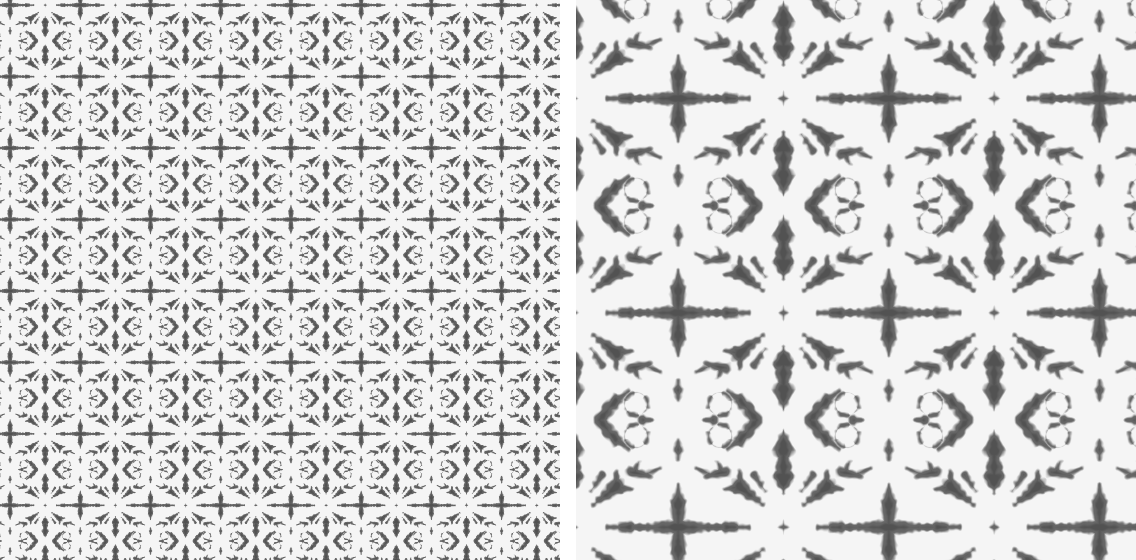
Left: the whole. Right: its middle third, enlarged.
A WebGL 2 fragment shader for this pattern:

```glsl
#version 300 es
precision highp float;
// Lace-like grey tiling: flowers joined by crosses, shafts, chevrons and curls.
// One quarter of the cell is built from tapered strokes and mirrored both ways;
// gradient noise roughens the outlines, with a little change from cell to cell.

#define UNITS 512.0               // drawing units across the canvas
#define CELL vec2(64.2, 65.33)    // size of one repeat
#define ORIGIN vec2(41.3, 50.0)   // centre of one flower
#define PAPER vec3(0.96)
#define INK_EDGE vec3(0.40)
#define INK_CORE vec3(0.32)
#define ROUGHNESS 1.0             // outline wobble shared by all cells
#define CELL_WEAR 0.35            // outline wobble unique to each cell
#define SOFTNESS 0.6              // edge half-width

uniform vec2 u_resolution;
out vec4 fragColor;

vec2 hashGradient(vec2 p) {
    vec2 h = vec2(dot(p, vec2(127.1, 311.7)), dot(p, vec2(269.5, 183.3)));
    return 2.0 * fract(sin(h) * 43758.5) - 1.0;
}

float gradientNoise(vec2 p) {
    vec2 i = floor(p), f = fract(p);
    vec2 w = f * f * (3.0 - 2.0 * f);
    vec2 e = vec2(1.0, 0.0);
    float bottom = mix(dot(hashGradient(i), f),
                       dot(hashGradient(i + e.xy), f - e.xy), w.x);
    float top = mix(dot(hashGradient(i + e.yx), f - e.yx),
                    dot(hashGradient(i + e.xx), f - e.xx), w.x);
    return mix(bottom, top, w.y);
}

// Stroke from a to b whose radius runs from ra to rb
float taper(vec2 p, vec2 a, vec2 b, float ra, float rb) {
    vec2 ab = b - a;
    float h = clamp(dot(p - a, ab) / dot(ab, ab), 0.0, 1.0);
    return length(p - a - ab * h) - mix(ra, rb, h);
}

// Cross with leaf-shaped uprights and long beaded arms
float crossShape(vec2 p) {
    float d = taper(p, vec2(0.0), vec2(0.0, 7.0), 1.4, 2.4);
    d = min(d, taper(p, vec2(0.0, 7.0), vec2(0.0, 13.0), 2.4, 0.4));
    d = min(d, taper(p, vec2(0.0), vec2(9.0, 0.0), 2.3, 1.3));
    d = min(d, taper(p, vec2(9.0, 0.0), vec2(21.5, 0.0), 0.9, 0.8));
    return min(d, taper(p, vec2(15.0, 0.0), vec2(17.5, 0.0), 1.9, 1.3));
}

// Thorny leaves and brackets around the flower, and its centre dot
float flowerShape(vec2 p) {
    float d = (p.x + p.y - 1.5) * 0.707;
    d = min(d, taper(p, vec2(6.5, 7.0), vec2(13.5, 12.5), 0.6, 2.5));
    d = min(d, taper(p, vec2(13.0, 12.5), vec2(18.0, 11.5), 1.9, 0.5));
    d = min(d, taper(p, vec2(13.0, 13.0), vec2(13.5, 17.0), 1.6, 0.4));
    d = min(d, taper(p, vec2(5.5, 11.0), vec2(9.0, 16.0), 0.3, 1.1));
    d = min(d, taper(p, vec2(17.5, 16.8), vec2(23.0, 15.8), 1.5, 1.0));
    d = min(d, taper(p, vec2(22.0, 16.0), vec2(26.5, 18.0), 0.9, 0.6));
    return min(d, taper(p, vec2(19.0, 17.0), vec2(20.0, 19.8), 1.1, 0.4));
}

// Upright shaft with a spearhead at each end
float shaftShape(vec2 p) {
    float d = taper(p, vec2(0.0, 10.5), vec2(0.0, 15.0), 0.4, 3.3);
    d = min(d, taper(p, vec2(0.0, 15.0), vec2(0.0, 22.0), 2.6, 1.8));
    return min(d, taper(p, vec2(0.0, 23.5), vec2(0.0, 29.5), 3.1, 0.4));
}

// Medallion: outer chevrons, broken curls, inner wedges and slim diamonds
float medallionShape(vec2 p) {
    float d = taper(p, vec2(24.0, 0.0), vec2(19.0, 6.0), 1.8, 1.8);
    d = min(d, taper(p, vec2(19.0, 6.0), vec2(15.0, 8.8), 1.4, 0.4));
    d = min(d, taper(p, vec2(8.0, 0.0), vec2(10.5, 0.0), 0.3, 1.7));
    d = min(d, taper(p, vec2(0.0, 9.0), vec2(0.0, 12.0), 1.5, 0.3));
    d = min(d, taper(p, vec2(0.0, 9.0), vec2(0.0, 6.0), 1.5, 0.3));
    vec2 c = p - vec2(12.8, 4.9);
    float curl = abs(length(c) - 3.5) - 0.55;
    float gap = 1.0 - 0.8 * smoothstep(-0.2, 0.5, cos(atan(c.y, c.x) * 3.0 + 0.6));
    return min(d, curl + 0.9 * (1.0 - gap));
}

void main() {
    vec2 p = gl_FragCoord.xy / u_resolution.y * UNITS;

    // Fold each repeat into one quarter, measured from the flower centre
    vec2 tile = (p - ORIGIN) / CELL;
    vec2 q = abs(fract(tile + 0.5) - 0.5) * CELL;
    vec2 corner = 0.5 * CELL - q;

    float d = min(flowerShape(q), shaftShape(q));
    d = min(d, crossShape(vec2(corner.x, q.y)));
    d = min(d, medallionShape(corner));

    // Ragged outlines
    d += ROUGHNESS * gradientNoise(q * 0.55 + 7.3);
    d += CELL_WEAR * gradientNoise(p * 0.4);

    // Smooth ink edge, darker in the core of each stroke
    float edge = max(SOFTNESS, 0.7 * UNITS / u_resolution.y);
    float cover = 1.0 - smoothstep(-edge, edge, d);
    vec3 ink = mix(INK_EDGE, INK_CORE, smoothstep(0.7, 2.0, -d));
    fragColor = vec4(mix(PAPER, ink, cover), 1.0);
}
```
